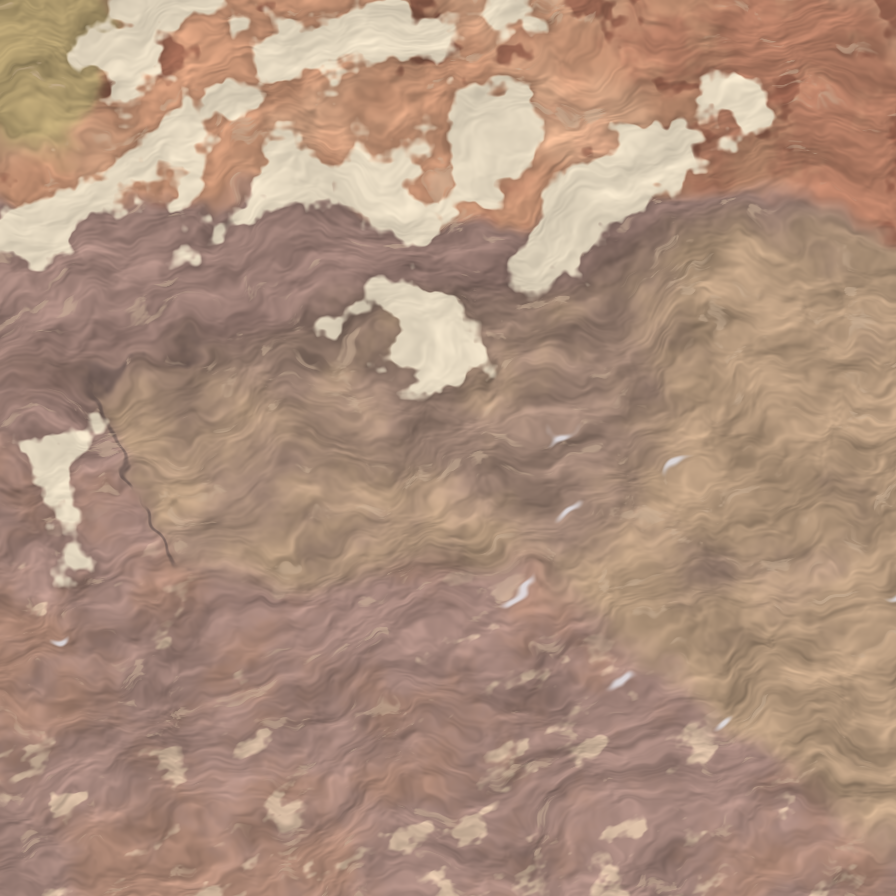
Reproduce this texture procedurally as a Shadertoy shader.

```glsl
#define GRAIN_SCALE 15.0
#define GRAIN_TILT 0.24
#define GRAIN_STRETCH 2.3
#define GRAIN_CONTRAST 0.42
#define RELIEF 0.55
#define EDGE_WARP 0.10
#define CREAM vec3(0.875, 0.825, 0.735)
#define SALMON vec3(0.755, 0.560, 0.445)
#define RUST vec3(0.520, 0.330, 0.265)
#define MAUVE vec3(0.615, 0.500, 0.465)
#define SHALE vec3(0.635, 0.540, 0.465)
#define CLAY vec3(0.660, 0.515, 0.445)

float hash(vec2 p) {
    return fract(sin(dot(p, vec2(127.1, 311.7))) * 43758.5453);
}

float noise(vec2 p) {
    vec2 i = floor(p), f = fract(p);
    f = f * f * (3.0 - 2.0 * f);
    return mix(mix(hash(i), hash(i + vec2(1, 0)), f.x),
               mix(hash(i + vec2(0, 1)), hash(i + vec2(1, 1)), f.x), f.y);
}

// Layered noise, centred on zero
float fbm(vec2 p) {
    float sum = 0.0, amp = 0.5;
    for (int i = 0; i < 4; i++) {
        sum += amp * (noise(p) - 0.5);
        p = p * 2.03 + 17.3;
        amp *= 0.55;
    }
    return sum;
}

mat2 rotation(float a) {
    return mat2(cos(a), -sin(a), sin(a), cos(a));
}

float ellipse(vec2 p, vec2 radius) {
    return (length(p / radius) - 1.0) * min(radius.x, radius.y);
}

// Signed distance to the flaked cream coat
float creamDistance(vec2 p) {
    float d = ellipse(p - vec2(0.15, 0.95), vec2(0.045, 0.11));
    d = min(d, ellipse(rotation(0.15) * (p - vec2(0.42, 0.96)), vec2(0.10, 0.026)));
    d = min(d, ellipse(p - vec2(0.46, 0.635), vec2(0.072, 0.046)));
    d = min(d, ellipse(p - vec2(0.075, 0.46), vec2(0.022, 0.050)));
    for (int i = 0; i < 7; i++) {
        float k = float(i);
        vec2 center = vec2(0.07 + 0.116 * k, 0.80 + 0.04 * sin(2.4 * k - 1.0));
        vec2 radius = vec2(0.06 + 0.025 * hash(vec2(k, 4.0)), 0.042);
        d = min(d, ellipse(rotation(0.35) * (p - center), radius));
    }
    return d;
}

// Sparse slanted glints, one chance per cell
float glints(vec2 p) {
    vec2 cell = floor(p * 22.0);
    vec2 q = fract(p * 22.0) - 0.5 - 0.3 * (vec2(hash(cell + 3.0), hash(cell + 8.0)) - 0.5);
    float d = ellipse(rotation(0.5) * q, vec2(0.26, 0.09));
    return smoothstep(0.06, -0.06, d) * step(0.975, hash(cell));
}

void mainImage(out vec4 fragColor, in vec2 fragCoord) {
    vec2 p = fragCoord / iResolution.xy;
    vec2 warped = p + EDGE_WARP * vec2(fbm(p * 9.0), fbm(p * 9.0 + 31.0));
    float blotch = fbm(p * 6.0 + 5.0);
    float mottle = fbm(p * 24.0 + 71.0);

    // Clay ground and mauve layer
    vec3 color = mix(CLAY, MAUVE, smoothstep(-0.15, 0.2, blotch + 0.4 * mottle));
    color = mix(color, MAUVE, smoothstep(0.42, 0.65, warped.y));

    // Shale wedge, open to the right
    float wedgeTop = 0.57 + 0.20 * warped.x;
    float wedgeBottom = 0.36 - 0.30 * smoothstep(0.55, 1.0, warped.x)
                      + 0.23 * smoothstep(0.24, 0.07, warped.x);
    float wedge = min(warped.y - wedgeBottom, wedgeTop - warped.y);
    vec3 shale = mix(SHALE * vec3(0.94, 0.92, 0.95), SHALE * vec3(1.08, 1.07, 1.02),
                     smoothstep(-0.2, 0.2, blotch + 0.25 * (p.x - 0.5) + 0.3 * mottle));
    color = mix(color, shale, smoothstep(-0.025, 0.035, wedge));

    // Dark rim under the band and crack at the wedge tip
    color *= 1.0 - 0.12 * exp(-abs(warped.y - wedgeTop) * 35.0);
    float crack = smoothstep(0.008, 0.001, abs(wedge)) * smoothstep(0.27, 0.20, p.x);
    color = mix(color, vec3(0.36, 0.30, 0.29), 0.6 * crack * smoothstep(-0.15, 0.1, mottle + 0.05));

    // Salmon band with rust blots and an olive corner
    float band = smoothstep(-0.012, 0.015, warped.y - 0.785 + 0.03 * p.x);
    float brown = 0.75 * smoothstep(0.62, 0.9, p.x + 0.8 * mottle);
    vec3 salmon = mix(SALMON, vec3(0.62, 0.42, 0.34), brown);
    salmon = mix(salmon, vec3(0.82, 0.66, 0.54), 0.6 * smoothstep(0.04, 0.25, blotch));
    float rustAmount = smoothstep(0.13, 0.21, fbm(p * 17.0 + 43.0) + 0.04 * brown);
    salmon = mix(salmon, RUST, 0.8 * rustAmount);
    float olive = ellipse(warped - vec2(0.02, 0.95), vec2(0.10, 0.12));
    salmon = mix(salmon, vec3(0.67, 0.59, 0.42), smoothstep(0.015, -0.01, olive));
    color = mix(color, salmon, band);

    // Cream flakes and smaller pale flecks
    float coat = creamDistance(warped) + 0.13 * fbm(p * 19.0 + 11.0);
    float cream = smoothstep(0.006, -0.006, coat);
    vec2 fleckPoint = rotation(0.45) * p * vec2(18.0, 30.0);
    float fleckZone = smoothstep(0.46, 0.30, p.y) * smoothstep(0.04, -0.06, wedge);
    float flecks = smoothstep(0.17, 0.27, fbm(fleckPoint) + 0.03 * (1.0 - p.x)) * fleckZone;
    color *= 1.0 - 0.12 * smoothstep(0.025, 0.0, coat) * (1.0 - cream);
    color = mix(color, vec3(0.83, 0.73, 0.63), 0.85 * flecks);
    color = mix(color, CREAM, cream);

    // Tilted streaks lit from above
    vec2 grainPoint = rotation(GRAIN_TILT) * warped * vec2(1.0, GRAIN_STRETCH) * GRAIN_SCALE;
    float grain = fbm(grainPoint);
    float relief = grain - fbm(grainPoint + vec2(-0.06, 0.16));
    float strength = mix(1.0, 0.5, cream);
    color *= 1.0 + strength * (GRAIN_CONTRAST * grain + RELIEF * relief + 0.16 * mottle);
    float thread = smoothstep(0.17, 0.30, fbm(grainPoint * 1.7 + 90.0));
    color = mix(color, vec3(0.80, 0.70, 0.60), 0.5 * thread * (1.0 - cream));

    // Bright mineral glints
    float shine = glints(warped) * smoothstep(0.75, 0.65, p.y);
    color = mix(color, vec3(0.90, 0.89, 0.91), 0.85 * shine);
    fragColor = vec4(clamp(color, 0.0, 1.0), 1.0);
}
```
